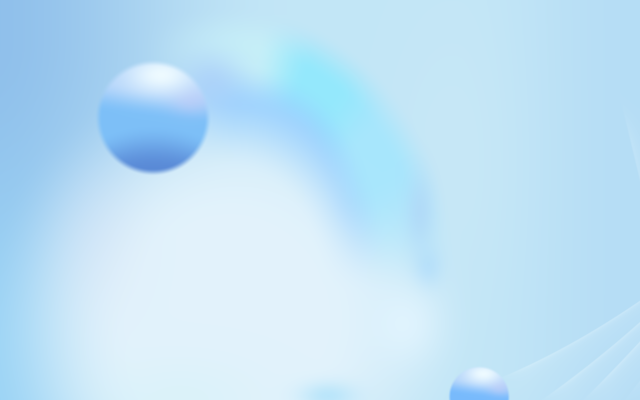
Write a Shadertoy shader that draws this background.

```glsl
// A pale blue backdrop with a milky glow under a soft cyan arc, two glossy
// spheres and a fan of thin veils. Built from elliptical falloffs, a polar
// band and quadratic curves, all in units of the canvas height.

// Soft elliptical spot: 1 at the centre, fading outwards
float spot(vec2 p, vec2 centre, vec2 size) {
    vec2 d = (p - centre) / size;
    return exp(-dot(d, d));
}

// Falls from 1 to 0 between two rising edges
float fall(float from, float to, float x) {
    return 1.0 - smoothstep(from, to, x);
}

vec3 backdrop(vec2 p) {
    vec3 leftBlue = mix(vec3(0.61, 0.83, 0.96), vec3(0.56, 0.75, 0.92), smoothstep(0.1, 0.9, p.y));
    vec3 rightPale = mix(vec3(0.76, 0.90, 0.965), vec3(0.71, 0.865, 0.96), smoothstep(1.15, 1.6, p.x));
    vec3 col = mix(leftBlue, rightPale, smoothstep(-0.05, 0.72, p.x));
    return mix(col, vec3(0.79, 0.91, 0.965), 0.6 * spot(p, vec2(1.13, 0.6), vec2(0.17, 0.4)));
}

// Milky glow that fills the lower left
vec3 addGlow(vec3 col, vec2 p) {
    float d = length((p - vec2(0.57, 0.2)) / vec2(0.60, 0.62));
    col = mix(col, vec3(0.885, 0.95, 0.985), fall(0.4, 1.05, d));
    col = mix(col, vec3(0.84, 0.87, 0.96), 0.25 * spot(p, vec2(0.24, 0.4), vec2(0.12, 0.2)));
    return mix(col, vec3(0.83, 0.95, 0.97), 0.5 * spot(p, vec2(0.45, 0.0), vec2(0.2, 0.1)));
}

// Crescent of blue, cyan and white along an ellipse
vec3 addArc(vec3 col, vec2 p) {
    vec2 q = (p - vec2(0.5625, 0.3125)) / vec2(0.54, 0.625);
    float r = length(q);
    float angle = atan(q.x, q.y);
    float band = fall(0.90, 1.08, r) * smoothstep(0.42, 0.78, r);
    band *= smoothstep(-0.45, 0.12, angle) * fall(1.05, 1.70, angle);

    float outer = smoothstep(0.66, 0.86, r + 0.08 * smoothstep(0.5, 1.1, angle));
    vec3 rim = mix(vec3(0.78, 0.94, 0.97), vec3(0.57, 0.91, 0.99), smoothstep(0.15, 0.45, angle));
    rim = mix(rim, vec3(0.65, 0.90, 0.99), smoothstep(0.6, 0.9, angle));
    col = mix(col, mix(vec3(0.59, 0.81, 1.0), rim, outer), 0.95 * band);

    // Tints at both ends of the arc
    col = mix(col, vec3(0.65, 0.79, 0.98), 0.6 * spot(p, vec2(0.53, 0.80), vec2(0.08, 0.07)));
    col = mix(col, vec3(0.69, 0.84, 0.97), 0.7 * spot(p, vec2(1.05, 0.47), vec2(0.035, 0.09)));
    col = mix(col, vec3(0.68, 0.86, 0.98), 0.7 * spot(p, vec2(1.07, 0.33), vec2(0.035, 0.05)));
    col = mix(col, vec3(0.88, 0.955, 0.995), 0.9 * spot(p, vec2(1.01, 0.19), vec2(0.09, 0.10)));
    return mix(col, vec3(0.67, 0.88, 0.98), 0.7 * spot(p, vec2(0.82, 0.01), vec2(0.07, 0.035)));
}

// Glossy ball: dark foot, blue body, white cap and a lilac flank
vec3 addSphere(vec3 col, vec2 p, vec2 centre, float radius, float blur, vec3 body) {
    vec2 q = (p - centre) / radius;
    float bow = q.y + 0.25 * q.x * q.x;
    vec3 ball = mix(vec3(0.35, 0.54, 0.84), body, smoothstep(-0.95, -0.1, bow));
    ball = mix(ball, vec3(0.70, 0.83, 0.98), smoothstep(0.0, 0.55, q.y + 0.12 * q.x));
    ball = mix(ball, vec3(0.72, 0.79, 0.97), 0.7 * spot(q, vec2(0.68, 0.32), vec2(0.35, 0.25)));
    ball = mix(ball, vec3(0.93, 0.98, 1.0), spot(q, vec2(0.15, 0.78), vec2(0.65, 0.36)));
    return mix(col, ball, fall(1.0 - blur, 1.0 + blur, length(q)));
}

// Translucent sheets with bright upper edges, fanning to the right
vec3 addVeils(vec3 col, vec2 p) {
    for (int i = 0; i < 4; i++) {
        float k = float(i);
        float s = p.x - 1.25 - 0.104 * k;
        float curve = 0.055 * max(0.0, 1.0 - k) + s * (0.42 + 0.28 * k + 0.38 * s);
        float depth = (curve - p.y) / sqrt(1.0 + pow(0.45 + 0.28 * k, 2.0));
        float sheet = smoothstep(-0.002, 0.003, depth) * smoothstep(-0.02, 0.08, s);
        float inside = max(depth, 0.0);
        float light = 0.18 * exp(-inside * 22.0) + 0.25 * exp(-inside * 200.0);
        col = mix(col, vec3(0.93, 0.98, 1.0), sheet * light * (i == 3 ? 0.5 : 1.0));
    }
    // Faint streak by the right edge
    float side = p.x - 1.552 - 0.24 * (0.75 - p.y);
    float streak = smoothstep(-0.003, 0.003, side) * exp(-max(side, 0.0) * 40.0);
    streak *= fall(0.62, 0.77, p.y) * smoothstep(0.42, 0.56, p.y);
    return mix(col, vec3(0.86, 0.95, 0.99), 0.3 * streak);
}

void mainImage(out vec4 fragColor, in vec2 fragCoord) {
    vec2 p = fragCoord / iResolution.y;
    vec3 col = addArc(addGlow(backdrop(p), p), p);
    col = addVeils(col, p);
    col = addSphere(col, p, vec2(0.383, 0.706), 0.137, 0.07, vec3(0.49, 0.75, 0.97));
    col = addSphere(col, p, vec2(1.198, 0.008), 0.074, 0.06, vec3(0.47, 0.73, 0.99));
    fragColor = vec4(col, 1.0);
}
```
